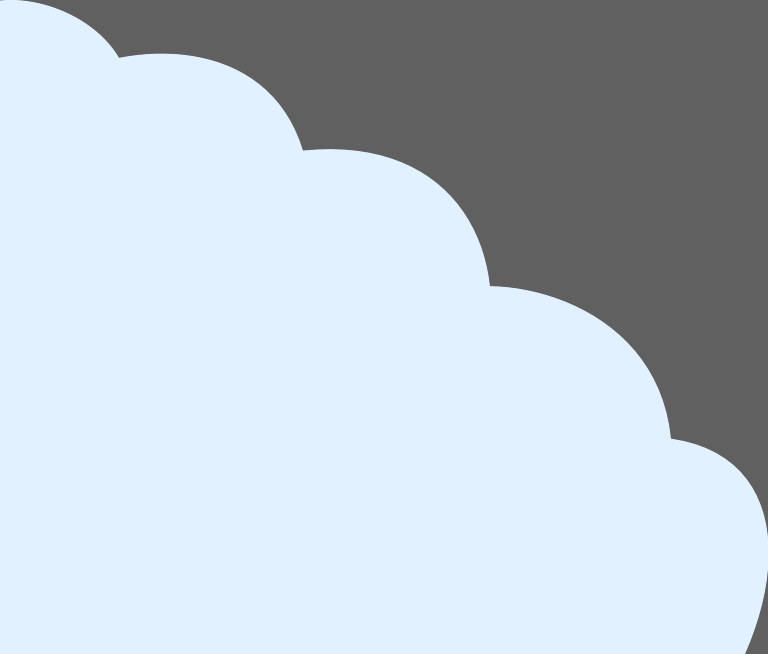
Give the GLSL for this background, as a WebGL 2 fragment shader.

```glsl
#version 300 es
precision highp float;
// A pale blue scalloped cloud bank descending across a flat grey backdrop.

uniform vec2 u_resolution;
out vec4 fragColor;

const vec3 CLOUD_BLUE = vec3(0.882, 0.945, 1.0);
const vec3 BACKDROP_GREY = vec3(0.376);
const int LOBES = 5;
const int STEPS = 24;

// Cubic control points in canvas fractions; neighbouring lobes share an end.
const vec2 RIM[16] = vec2[16](
    vec2(0.0, 0.9992), vec2(0.052, 1.0061), vec2(0.1237, 0.9741),
    vec2(0.155, 0.9116), vec2(0.2474, 0.9329), vec2(0.3594, 0.9055),
    vec2(0.3945, 0.7698), vec2(0.5469, 0.7881), vec2(0.6263, 0.6875),
    vec2(0.638, 0.5625), vec2(0.7292, 0.561), vec2(0.8594, 0.497),
    vec2(0.8737, 0.3293), vec2(1.0104, 0.3064), vec2(1.0273, 0.1524),
    vec2(0.9701, 0.0));

vec2 cubicPoint(vec2 a, vec2 b, vec2 c, vec2 d, float t) {
    float s = 1.0 - t;
    return s * s * s * a + 3.0 * s * t * (s * b + t * c) + t * t * t * d;
}

float segmentDistance(vec2 p, vec2 a, vec2 b) {
    vec2 edge = b - a;
    vec2 toPoint = p - a;
    float t = clamp(dot(toPoint, edge) / dot(edge, edge), 0.0, 1.0);
    return length(toPoint - edge * t);
}

// True when a ray running right from p crosses the segment.
bool crossesRight(vec2 p, vec2 a, vec2 b) {
    if ((a.y > p.y) == (b.y > p.y)) return false;
    return p.x < mix(a.x, b.x, (p.y - a.y) / (b.y - a.y));
}

// Signed distance to the scalloped rim, negative inside the cloud.
float cloudDistance(vec2 p, vec2 scale) {
    float nearest = 10.0;
    float side = 1.0;
    vec2 start = RIM[0] * scale;
    for (int lobe = 0; lobe < LOBES; lobe++) {
        int k = lobe * 3;
        for (int i = 1; i <= STEPS; i++) {
            float t = float(i) / float(STEPS);
            vec2 end = scale * cubicPoint(RIM[k], RIM[k + 1], RIM[k + 2], RIM[k + 3], t);
            nearest = min(nearest, segmentDistance(p, start, end));
            if (crossesRight(p, start, end)) side = -side;
            start = end;
        }
    }
    return side * nearest;
}

void main() {
    // Height is one unit, so distances stay even in both directions.
    vec2 scale = vec2(u_resolution.x / u_resolution.y, 1.0);
    vec2 p = gl_FragCoord.xy / u_resolution.y;
    float pixel = 1.0 / u_resolution.y;

    float distanceToRim = cloudDistance(p, scale);
    float cover = 1.0 - smoothstep(-0.6 * pixel, 0.6 * pixel, distanceToRim);
    fragColor = vec4(mix(BACKDROP_GREY, CLOUD_BLUE, cover), 1.0);
}
```
